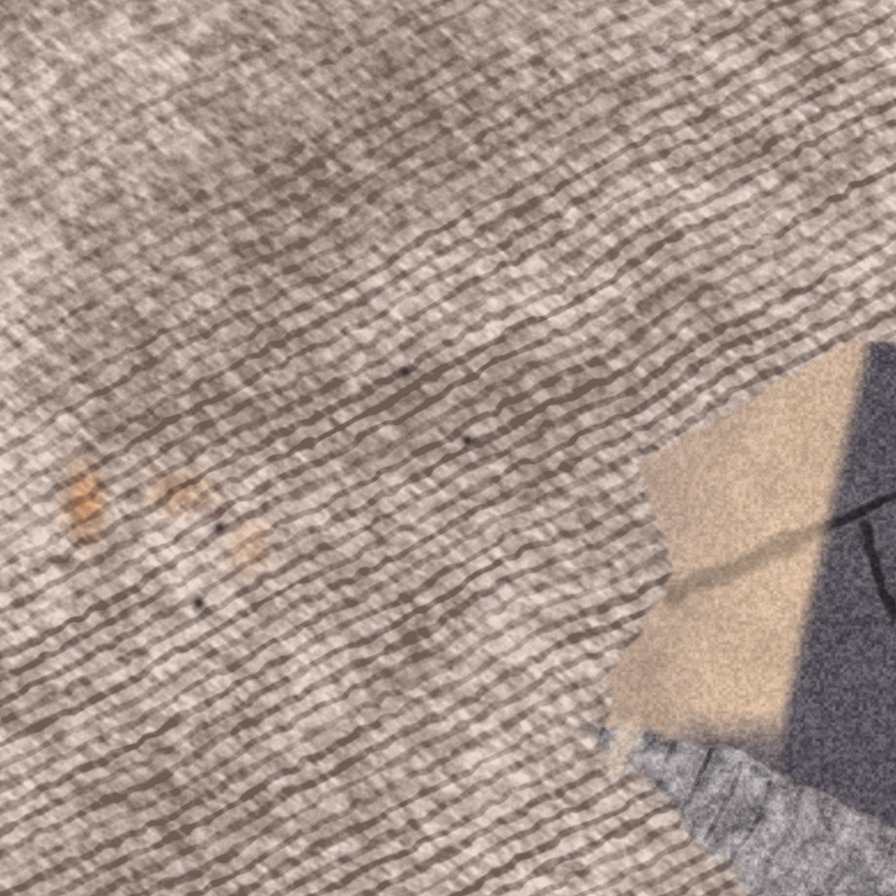
Give the GLSL for this texture, as a three.js fragment shader.

```glsl
varying vec2 vUv;

float hash(vec2 p) {
  p = fract(p * vec2(0.1031, 0.1137));
  p += dot(p, p.yx + 33.33);
  return fract((p.x + p.y) * p.x * 17.3);
}

float noise(vec2 p) {
  vec2 i = floor(p), f = fract(p);
  f = f * f * (3.0 - 2.0 * f);
  return mix(mix(hash(i), hash(i + vec2(1, 0)), f.x),
             mix(hash(i + vec2(0, 1)), hash(i + vec2(1, 1)), f.x), f.y);
}

float fbm(vec2 p) {
  float sum = 0.0, amp = 0.5;
  for (int i = 0; i < 4; i++) {
    sum += amp * noise(p);
    p = mat2(1.6, 1.2, -1.2, 1.6) * p + 7.3;
    amp *= 0.5;
  }
  return sum / 0.9375;
}

float blob(vec2 p, vec2 center, vec2 size) {
  vec2 d = (p - center) / size;
  return exp(-dot(d, d));
}

float segment(vec2 p, vec2 a, vec2 b) {
  vec2 d = b - a;
  return length(p - a - d * clamp(dot(p - a, d) / dot(d, d), 0.0, 1.0));
}

// Weathered concrete with raked grooves
vec3 rakedConcrete(vec2 p, float grain) {
  vec2 q = mat2(0.88, -0.475, 0.475, 0.88) * p;
  float patches = fbm(p * 9.0 + 3.0);
  float dirt = 0.8 * blob(p, vec2(0.35, 0.86), vec2(0.19, 0.16))
             + 0.5 * blob(p, vec2(0.9, 0.92), vec2(0.05, 0.04))
             + 0.35 * blob(p, vec2(0.45, 0.55), vec2(0.3, 0.08))
             + 0.35 * blob(p, vec2(0.57, 0.35), vec2(0.08, 0.05));
  float bleach = blob(p, vec2(0.1, 0.91), vec2(0.08, 0.07))
               + blob(p, vec2(0.02, 0.7), vec2(0.07, 0.06))
               + blob(p, vec2(0.01, 0.49), vec2(0.06, 0.06))
               + 0.7 * blob(p, vec2(0.81, 0.75), vec2(0.12, 0.06))
               + 0.6 * blob(p, vec2(0.6, 0.13), vec2(0.2, 0.1));

  // Slanted chips between the grooves
  vec2 chip = vec2(q.x + q.y * 0.35, q.y);
  float rough = noise(chip * vec2(125, 62)) * 0.62 + noise(chip * vec2(210, 130) + 9.0) * 0.38;
  float tone = 0.68 + (rough - 0.5) * 0.95 + (grain - 0.5) * 0.28;
  tone += (patches - 0.5) * 0.6 - dirt * 0.28 + bleach * 0.17;

  float row = q.y * 44.0 + (noise(q * vec2(9, 4)) - 0.5) * 0.7 + (noise(q * 70.0) - 0.5) * 0.3;
  float width = 0.1 + 0.13 * noise(vec2(q.x * 14.0, floor(row) * 5.7));
  float groove = 1.0 - smoothstep(width * 0.5, width + 0.12, abs(fract(row) - 0.5));
  float depth = 0.35 + 0.55 * noise(vec2(q.x * 5.0, floor(row) * 3.1));
  depth *= 1.0 - 0.55 * smoothstep(0.25, 0.75, p.y - p.x * 0.55);
  tone -= groove * depth * 0.75;

  vec3 col = mix(vec3(0.43, 0.36, 0.335), vec3(0.87, 0.805, 0.765), clamp(tone, 0.0, 1.1));
  float rust = blob(p, vec2(0.095, 0.44), vec2(0.022, 0.04))
             + 0.5 * blob(p, vec2(0.2, 0.45), vec2(0.04, 0.025))
             + 0.45 * blob(p, vec2(0.28, 0.39), vec2(0.025, 0.03));
  col *= mix(vec3(1), vec3(0.98, 0.8, 0.62), min(rust, 1.0));
  float pits = blob(p, vec2(0.452, 0.585), vec2(0.006)) + blob(p, vec2(0.522, 0.508), vec2(0.006))
             + blob(p, vec2(0.245, 0.411), vec2(0.006)) + blob(p, vec2(0.222, 0.327), vec2(0.006));
  return mix(col, vec3(0.22, 0.18, 0.18), min(pits, 0.9));
}

void main() {
  vec2 p = vUv;
  float grain = noise(p * 230.0) * 0.6 + noise(p * 390.0 + 5.0) * 0.4;
  vec2 edge = p + (vec2(fbm(p * 28.0), fbm(p * 28.0 + 40.0)) - 0.5) * 0.025;
  vec3 col = rakedConcrete(p, grain);

  // Shaded broken strip with steep scratches
  float bottom = 0.19 - 0.2 * max(edge.x - 0.7, 0.0) - 0.4 * max(edge.x - 0.84, 0.0);
  float strip = smoothstep(-0.015, 0.015, edge.x + edge.y - 0.845)
              * (1.0 - smoothstep(-0.006, 0.006, edge.y - bottom));
  float scratch = abs(fract((p.x - p.y * 0.42) * 24.0 + noise(p * 25.0) * 0.35) - 0.5);
  float stripTone = 0.57 + (fbm(p * 65.0) - 0.5) * 0.55 + (grain - 0.5) * 0.3;
  stripTone -= 0.2 * (1.0 - smoothstep(0.03, 0.11, scratch)) * noise(p * 18.0 + 3.0);
  col = mix(col, vec3(1.0, 0.97, 0.99) * stripTone, strip * 0.9);

  // Smooth slab
  float left = 0.675 + 0.07 * smoothstep(0.22, 0.36, edge.y) - 0.035 * smoothstep(0.36, 0.49, edge.y);
  float top = min(0.485 + 0.58 * (edge.x - 0.715), 0.615);
  float inside = min(min(edge.x - left, top - edge.y), edge.y - bottom);
  float slab = smoothstep(-0.005, 0.005, inside);
  float warmth = smoothstep(0.2, 0.0, abs(p.x - 0.84 - (p.y - 0.2) * 0.225));
  vec3 sunlit = mix(vec3(0.69, 0.6, 0.54), vec3(0.82, 0.71, 0.61), warmth);
  sunlit *= 0.86 + 0.28 * grain + (fbm(p * 22.0) - 0.5) * 0.2;
  float joint = segment(edge, vec2(0.75, 0.335), vec2(1.0, 0.445));
  sunlit *= 1.0 - 0.22 * (1.0 - smoothstep(0.004, 0.017, joint));

  // Cast shadow with its cracks
  vec3 shaded = vec3(0.36, 0.34, 0.37) * (0.62 + 0.76 * grain + (fbm(p * 20.0) - 0.5) * 0.25);
  float crack = min(joint, segment(edge, vec2(0.962, 0.41), vec2(1.0, 0.31)));
  shaded *= 1.0 - 0.5 * (1.0 - smoothstep(0.003, 0.01, crack));
  float shade = smoothstep(-0.013, 0.013, p.x - 0.875 - (p.y - 0.2) * 0.225);
  float foot = smoothstep(0.72, 0.79, p.x) * (1.0 - smoothstep(0.165, 0.215, edge.y));
  col = mix(col, mix(sunlit, shaded, max(shade, foot * 0.85)), slab);

  // Bright chipped corner
  float chipped = segment(edge, vec2(0.685, 0.15), vec2(0.705, 0.185));
  col = mix(col, vec3(0.86, 0.78, 0.71) * (0.85 + 0.3 * grain), 0.75 * (1.0 - smoothstep(0.005, 0.018, chipped)));

  gl_FragColor = vec4(clamp(col, 0.0, 1.0), 1.0);
}
```
